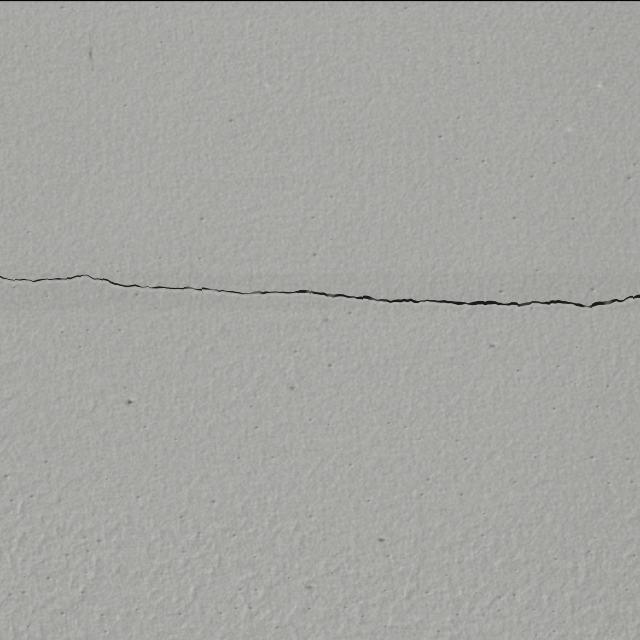
This texture is drawn by a Shadertoy shader. Its source:

```glsl
// Pale grey plaster wall with a thin dark crack running across its middle.

const vec3 PLASTER = vec3(0.652, 0.652, 0.642);
const vec3 CRACK_COLOR = vec3(0.09, 0.09, 0.08);
const vec2 LIGHT_STEP = vec2(-0.0020, 0.0012);
const float GRAIN_SCALE = 165.0;
const float GRAIN_RELIEF = 0.068;
const float LUMP_SCALE = 85.0;
const float LUMP_RELIEF = 0.13;
const float SPECKLE_SCALE = 290.0;
const float SPECKLE = 0.040;
const float PIT_CELLS = 34.0;
const float CRACK_THIN = 0.0008;
const float CRACK_WIDE = 0.0020;
const float CRACK_CHIPS = 34.0;
const float TOP_EDGE = 0.0019;

const int CRACK_COUNT = 23;
const vec2 CRACK_PATH[CRACK_COUNT] = vec2[](
    vec2(0.0, 0.565), vec2(0.052, 0.561), vec2(0.098, 0.565), vec2(0.141, 0.568),
    vec2(0.169, 0.560), vec2(0.195, 0.554), vec2(0.247, 0.551), vec2(0.313, 0.548),
    vec2(0.384, 0.541), vec2(0.417, 0.543), vec2(0.482, 0.544), vec2(0.527, 0.539),
    vec2(0.566, 0.535), vec2(0.592, 0.530), vec2(0.677, 0.530), vec2(0.755, 0.526),
    vec2(0.814, 0.525), vec2(0.853, 0.526), vec2(0.870, 0.529), vec2(0.911, 0.522),
    vec2(0.951, 0.527), vec2(0.977, 0.533), vec2(1.0, 0.538));

// Position and brightness change of the larger chips
const int CHIP_COUNT = 9;
const vec3 CHIPS[CHIP_COUNT] = vec3[](
    vec3(0.938, 0.866, 0.13), vec3(0.889, 0.798, 0.09), vec3(0.417, 0.867, 0.08),
    vec3(0.202, 0.372, -0.30), vec3(0.596, 0.156, -0.20), vec3(0.482, 0.082, -0.16),
    vec3(0.510, 0.500, -0.10), vec3(0.456, 0.394, -0.13), vec3(0.768, 0.460, -0.18));

float hash(vec2 p) {
    return fract(sin(dot(p, vec2(127.1, 311.7))) * 43758.5453);
}

float noise(vec2 p) {
    vec2 i = floor(p), f = fract(p);
    f = f * f * (3.0 - 2.0 * f);
    return mix(mix(hash(i), hash(i + vec2(1, 0)), f.x),
               mix(hash(i + vec2(0, 1)), hash(i + vec2(1, 1)), f.x), f.y);
}

float segmentDistance(vec2 p, vec2 a, vec2 b) {
    vec2 ab = b - a;
    return length(p - a - ab * clamp(dot(p - a, ab) / dot(ab, ab), 0.0, 1.0));
}

// Tilted pieces with small jumps between them break up the path
float crackDistance(vec2 p) {
    float along = p.x * CRACK_CHIPS + 0.8 * noise(vec2(p.x * 30.0, 2.0));
    float tilt = hash(vec2(floor(along), 13.0)) - 0.4;
    p.y += 0.0050 * tilt * (fract(along) - 0.5)
         + 0.0028 * (noise(vec2(p.x * 75.0, 3.0)) - 0.5)
         + 0.0018 * (noise(vec2(p.x * 190.0, 9.0)) - 0.5);
    float d = 1.0;
    for (int i = 0; i < CRACK_COUNT - 1; i++)
        d = min(d, segmentDistance(p, CRACK_PATH[i], CRACK_PATH[i + 1]));
    return d;
}

// Fine grain everywhere, sparse coarser lumps where the surface is rough
float surfaceHeight(vec2 p, float roughness) {
    vec2 g = mat2(0.8, 0.6, -0.6, 0.8) * p * GRAIN_SCALE;
    float grain = noise(g) + 0.5 * noise(g * 1.9 + 7.0);
    float lump = noise(p * LUMP_SCALE + 1.5 * noise(p * 30.0));
    return GRAIN_RELIEF * grain * (0.85 + 0.25 * roughness)
         + LUMP_RELIEF * lump * lump * lump * (0.15 + 0.85 * roughness);
}

// Small scattered pits with a bright lip on the lower right
float pits(vec2 p, float density) {
    vec2 cell = floor(p * PIT_CELLS);
    float seed = hash(cell + 41.0);
    vec2 center = 0.25 + 0.5 * vec2(hash(cell + 3.0), hash(cell + 17.0));
    vec2 q = (fract(p * PIT_CELLS) - center) * vec2(1.0, 1.3);
    float radius = mix(0.05, 0.11, hash(cell + 29.0));
    float hollow = exp(-dot(q, q) / (radius * radius));
    q -= vec2(0.9, -0.9) * radius;
    float lip = exp(-dot(q, q) / (radius * radius));
    return step(seed, density) * (0.07 * lip - 0.15 * hollow);
}

void mainImage(out vec4 fragColor, in vec2 fragCoord) {
    vec2 p = fragCoord / iResolution.xy;
    float px = 1.0 / iResolution.y;

    // Relief, roughest along the bottom
    float edgeY = p.y + 0.10 * (noise(p * 7.0) - 0.5) + 0.06 * p.x;
    float roughness = 1.0 - smoothstep(0.16, 0.34, edgeY);
    roughness = max(roughness, 0.3 * (1.0 - smoothstep(0.45, 0.65, p.y)));
    float shade = surfaceHeight(p, roughness) - surfaceHeight(p + LIGHT_STEP, roughness);
    shade += SPECKLE * (noise(p * SPECKLE_SCALE) - 0.5);

    // Broad tone, faint trowel streaks and the smoothed band by the crack
    shade += 0.006 * (noise(p * 4.0) - 0.5) + 0.005 * (noise(p * vec2(5.0, 45.0)) - 0.5);
    shade -= 0.012 * smoothstep(0.75, 1.0, p.x);
    float band = smoothstep(0.512, 0.518, p.y) * (1.0 - smoothstep(0.570, 0.578, p.y));
    shade -= 0.013 * band;

    // Pits, chips and the upright scratch
    shade += pits(p, mix(0.07, 0.28, roughness));
    for (int i = 0; i < CHIP_COUNT; i++) {
        vec2 q = (p - CHIPS[i].xy) / vec2(0.0045, 0.0032);
        q += 0.8 * (vec2(noise(p * 210.0), noise(p * 210.0 + 19.0)) - 0.5);
        shade += CHIPS[i].z * (exp(-dot(q, q)) - 0.35 * exp(-dot(q - 1.2, q - 1.2)));
    }
    float scratch = segmentDistance(p, vec2(0.140, 0.948), vec2(0.145, 0.890));
    shade -= 0.05 * exp(-pow(scratch / 0.0016, 2.0));
    vec2 nick = (p - vec2(0.141, 0.915)) / vec2(0.0022, 0.006);
    shade -= 0.16 * exp(-dot(nick, nick));
    vec3 color = PLASTER + shade;

    // Crack, wider to the right and fading in places, with a pale lower lip
    float d = crackDistance(p);
    float width = mix(CRACK_THIN, CRACK_WIDE, smoothstep(0.1, 0.8, p.x));
    width *= 0.35 + 1.1 * noise(vec2(p.x * 85.0, 5.0));
    float lip = crackDistance(p + vec2(0.0, 0.0045));
    color += 0.04 * exp(-pow(lip / 0.0018, 2.0));
    float crack = 1.0 - smoothstep(width - 0.5 * px, width + 0.7 * px, d);
    float depth = smoothstep(0.05, 0.4, noise(vec2(p.x * 60.0, 23.0)));
    color = mix(color, CRACK_COLOR, crack * mix(0.45, 0.97, depth));

    // Dark line along the top
    float top = smoothstep(1.0 - TOP_EDGE - 0.5 * px, 1.0 - TOP_EDGE + 0.5 * px, p.y);
    color = mix(color, vec3(0.02), top);

    fragColor = vec4(clamp(color, 0.0, 1.0), 1.0);
}
```
